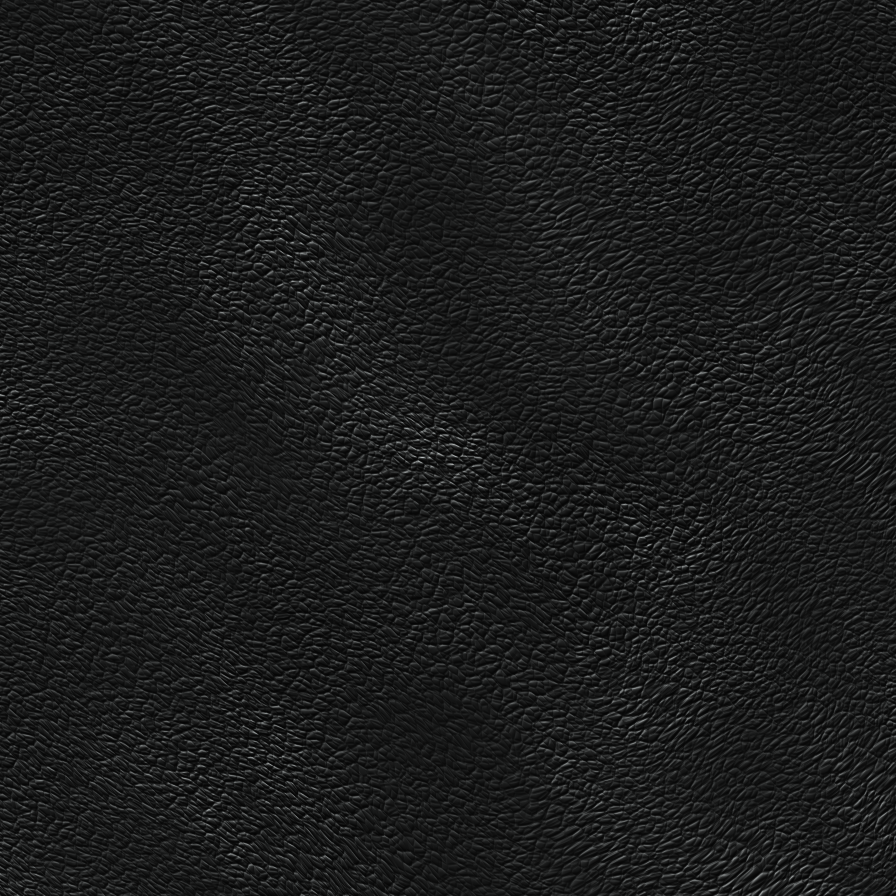
Reproduce this texture procedurally as a Shadertoy shader.

```glsl
const vec3  LEATHER_TINT   = vec3(0.97, 1.0, 1.0);
const float BASE_LEVEL     = 0.091;
const vec2  PEBBLE_FREQ    = vec2(58.0, 98.0);   // pebbles per canvas, wider than tall
const vec2  WRINKLE_FREQ   = vec2(108.0, 182.0); // finer creases across the pebbles
const float WRINKLE_WEIGHT = 0.58;
const float CREASE_SHARP   = 3.5;
const vec2  LIGHT_DIR      = vec2(-0.38, 0.92);
const float LIGHT_STEP     = 0.0012;
const float RELIEF_GAIN    = 1.95;
const float DEPTH_DRIFT    = 0.42;
const float FOLD_SHADE     = 0.13;
const float SWEEP          = 0.17;               // height of the arch in the grain
const int   SAMPLES        = 2;

vec2 hash2(vec2 p) {
    vec3 q = fract(p.xyx * vec3(0.1031, 0.1030, 0.0973));
    q += dot(q, q.yzx + 33.33);
    return fract((q.xx + q.yz) * q.zy);
}

// Cellular noise: distance gap between the two nearest seeds, zero in creases
float cellGap(vec2 p) {
    vec2 cell = floor(p), local = fract(p);
    float nearest = 8.0, second = 8.0;
    for (int y = -1; y <= 1; y++)
    for (int x = -1; x <= 1; x++) {
        vec2 offset = vec2(x, y);
        vec2 toSeed = offset + hash2(cell + offset) - local;
        float dist = dot(toSeed, toSeed);
        second = min(second, max(nearest, dist));
        nearest = min(nearest, dist);
    }
    return sqrt(second) - sqrt(nearest);
}

// Broad irregular folds in about -1..1
float folds(vec2 p) {
    float a = sin(7.0 * p.x + 2.5 * sin(5.0 * p.y + 1.0));
    float b = sin(11.0 * p.y + 8.0 * p.x + 2.0 * sin(8.0 * p.x + 2.0));
    float c = sin(23.0 * p.x + 17.0 * p.y + 2.0 * sin(13.0 * p.y));
    return 0.4 * a + 0.35 * b + 0.25 * c;
}

// Level grain at the top, falling to the right lower down, rising at the right edge
vec2 bendGrain(vec2 p) {
    float sweep = SWEEP * (1.0 - 0.75 * p.y) * sin(4.0 * p.x - 1.0);
    vec2 bend = vec2(sin(9.0 * p.y + 4.0 * p.x), sin(13.0 * p.x - 9.0 * p.y + 1.3));
    vec2 ripple = vec2(sin(37.0 * p.y + 11.0 * p.x), sin(33.0 * p.x + 18.0 * p.y));
    vec2 crumple = vec2(sin(150.0 * p.y + 60.0 * p.x), sin(120.0 * p.x - 70.0 * p.y));
    return p + vec2(0.0, sweep) + vec2(0.022, 0.012) * bend
             + vec2(0.007, 0.005) * ripple + vec2(0.0020, 0.0013) * crumple;
}

float hideHeight(vec2 p) {
    vec2 q = bendGrain(p);
    float pebbles = 1.0 - exp(-CREASE_SHARP * cellGap(q * PEBBLE_FREQ + 20.0));
    float wrinkles = 1.0 - exp(-CREASE_SHARP * cellGap(q * WRINKLE_FREQ + 71.0));
    return pebbles + WRINKLE_WEIGHT * wrinkles;
}

float shadeLeather(vec2 p) {
    vec2 lightStep = LIGHT_DIR * LIGHT_STEP;
    float slope = hideHeight(p - lightStep) - hideHeight(p + lightStep);
    float depth = 1.0 + DEPTH_DRIFT * folds(p.yx * 1.4 + 3.0);
    return BASE_LEVEL * exp(RELIEF_GAIN * depth * tanh(slope) + FOLD_SHADE * folds(p));
}

void mainImage(out vec4 fragColor, in vec2 fragCoord) {
    // Average a small grid of samples per pixel
    float level = 0.0;
    for (int j = 0; j < SAMPLES; j++)
    for (int i = 0; i < SAMPLES; i++) {
        vec2 jitter = (vec2(i, j) + 0.5) / float(SAMPLES) - 0.5;
        level += shadeLeather((fragCoord + jitter) / iResolution.y);
    }
    level /= float(SAMPLES * SAMPLES);
    fragColor = vec4(LEATHER_TINT * level, 1.0);
}
```
